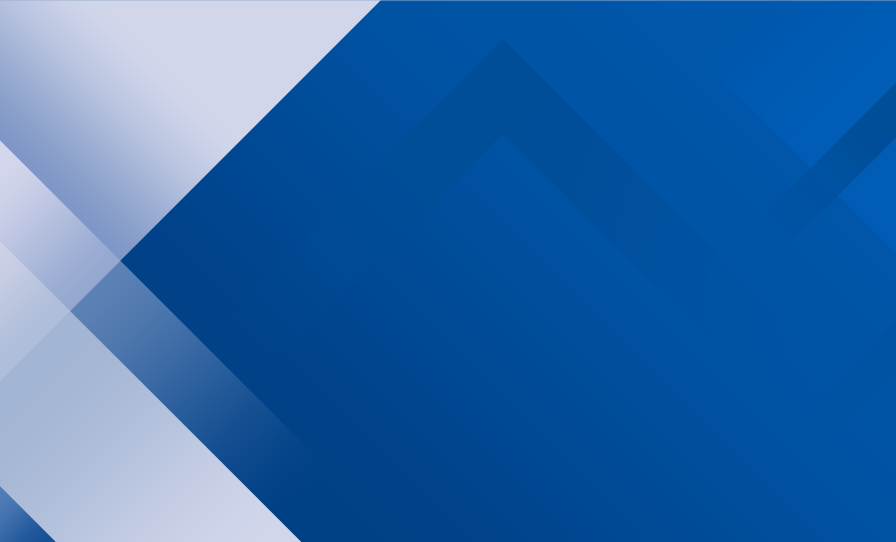
Give the GLSL for this background, as a WebGL 2 fragment shader.

```glsl
#version 300 es
precision highp float;

uniform vec2 u_resolution;
out vec4 outColor;

// Antialiased step: 0 below the edge, 1 above it
float edge(float at, float v) {
    float w = 0.9 / u_resolution.y;
    return smoothstep(at - w, at + w, v);
}

float band(float lo, float hi, float v) {
    return edge(lo, v) * (1.0 - edge(hi, v));
}

void main() {
    vec2 p = gl_FragCoord.xy / u_resolution.y;
    float rise = p.x + p.y;   // grows toward the upper right
    float fall = p.x - p.y;   // grows toward the lower right

    // Deep blue base
    vec3 shadeBlue = vec3(0.0, 0.298, 0.585);
    vec3 color = mix(vec3(0.0, 0.25, 0.525), vec3(0.0, 0.33, 0.65), smoothstep(0.55, 1.95, rise));

    // Bright corner at the upper right
    float cornerGlow = edge(2.185, rise) * smoothstep(0.1, 0.8, fall);
    color = mix(color, vec3(0.0, 0.36, 0.71), max(cornerGlow, 0.6 * smoothstep(1.9, 2.5, rise)));

    // Large chevron, fading along both arms
    float rightArm = 1.856 - rise;
    float chevron = band(0.0, 0.175, min(fall, rightArm));
    float armFade = 1.0 - smoothstep(0.0, 1.2, max(fall, rightArm));
    color = mix(color, shadeBlue, 0.85 * chevron * armFade);

    // Dark stripes reaching in from the right side
    float upperStripe = band(0.806, 0.907, fall) * smoothstep(1.9, 2.4, rise);
    float lowerStripe = band(1.248, 1.336, fall) * smoothstep(1.6, 2.1, rise);
    color = mix(color, shadeBlue, 0.9 * upperStripe + 0.3 * lowerStripe);

    // Pale panel at the upper left
    float panel = 1.0 - edge(-0.297, fall);
    vec3 pale = vec3(0.82, 0.84, 0.92);
    vec3 panelColor = mix(vec3(0.48, 0.58, 0.77), pale, smoothstep(0.68, 1.2, rise));
    color = mix(color, panelColor, panel);

    // Translucent ribbon crossing the panel
    float ribbon = band(0.556, 0.741, rise);
    float veil = 0.57 * (1.0 - smoothstep(-0.4, 0.5, fall));
    vec3 ribbonBlue = mix(color, vec3(0.66, 0.72, 0.86), veil);
    vec3 ribbonPale = mix(vec3(0.83, 0.84, 0.925), vec3(0.57, 0.65, 0.81), smoothstep(-0.72, -0.25, fall));
    color = mix(color, mix(ribbonBlue, ribbonPale, panel), ribbon);

    // Wide pale ribbon below it
    vec3 wideLower = mix(vec3(0.64, 0.71, 0.83), pale, smoothstep(-0.25, 0.52, fall));
    vec3 wideUpper = mix(vec3(0.82, 0.83, 0.91), vec3(0.68, 0.74, 0.85), smoothstep(-0.6, -0.28, fall));
    color = mix(color, mix(wideLower, wideUpper, panel), 1.0 - edge(0.556, rise));

    // Blue corner at the lower left
    vec3 cornerBlue = mix(vec3(0.32, 0.49, 0.72), vec3(0.08, 0.31, 0.58), smoothstep(-0.1, 0.1, fall));
    color = mix(color, cornerBlue, 1.0 - edge(0.103, rise));

    // Faint light line along the top
    color = mix(color, vec3(0.6, 0.69, 0.82), 0.5 * smoothstep(0.997, 0.9985, p.y));

    outColor = vec4(color, 1.0);
}
```
